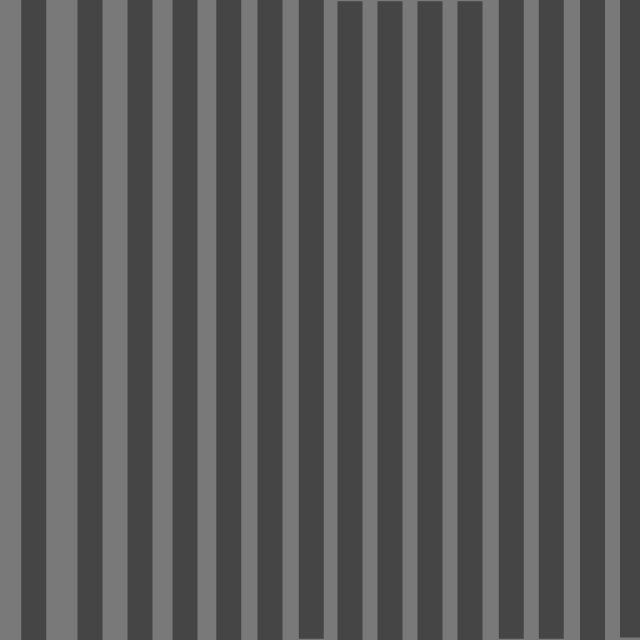
This pattern is drawn by a Shadertoy shader. Its source:

```glsl
// Dark vertical bars on a grey ground, spaced wider at the left, with small end offsets.

const int BAR_COUNT = 15;
const float UNIT = 1.0 / 512.0;          // layout grid, as a fraction of the canvas
const float BAR_WIDTH = 20.0 * UNIT;
const vec3 GROUND_COLOR = vec3(0.478, 0.474, 0.473);
const vec3 BAR_COLOR = vec3(0.273, 0.272, 0.272);
const float TAU = 6.2831853;

// Snaps a length given in grid units to the layout grid.
float snapToGrid(float units) {
    return floor(units + 0.5) * UNIT;
}

// Integer hash: cubic residue, from 0 to 16.
float cubicHash(float n) {
    return mod(n * n * n, 17.0);
}

// Left edge of a bar: even pitch, a gap that eases out, and a slow sway.
float barLeft(float index) {
    float easing = 29.0 * exp(-0.57 * index);
    float sway = cos(TAU * (index - 4.5) / 9.0);
    return snapToGrid(32.0 * index + 47.0 - easing + sway);
}

// Vertical slip of a bar; the first few stay flush with the canvas.
float barSlip(float index, float firstLoose) {
    float spread = 0.75 * (4.25 - abs(cubicHash(index) - 8.5));
    return snapToGrid(max(spread, -1.0)) * step(firstLoose, index);
}

// Smoothed coverage of the span from low to high.
float spanCoverage(float x, float low, float high, float blur) {
    float inside = min(x - low, high - x);
    return clamp(inside / blur + 0.5, 0.0, 1.0);
}

// Coverage of one bar, as tall as the canvas before it slips.
float barCoverage(vec2 uv, float index, vec2 blur) {
    float left = barLeft(index);
    float bottom = barSlip(index, 6.0);
    return spanCoverage(uv.x, left, left + BAR_WIDTH, blur.x)
         * spanCoverage(uv.y, bottom, bottom + 1.0, blur.y);
}

void mainImage(out vec4 fragColor, in vec2 fragCoord) {
    vec2 uv = fragCoord / iResolution.xy;
    vec2 blur = 1.0 / iResolution.xy;

    float bars = 0.0;
    for (int i = 0; i < BAR_COUNT; i++) {
        bars = max(bars, barCoverage(uv, float(i), blur));
    }

    fragColor = vec4(mix(GROUND_COLOR, BAR_COLOR, bars), 1.0);
}
```
